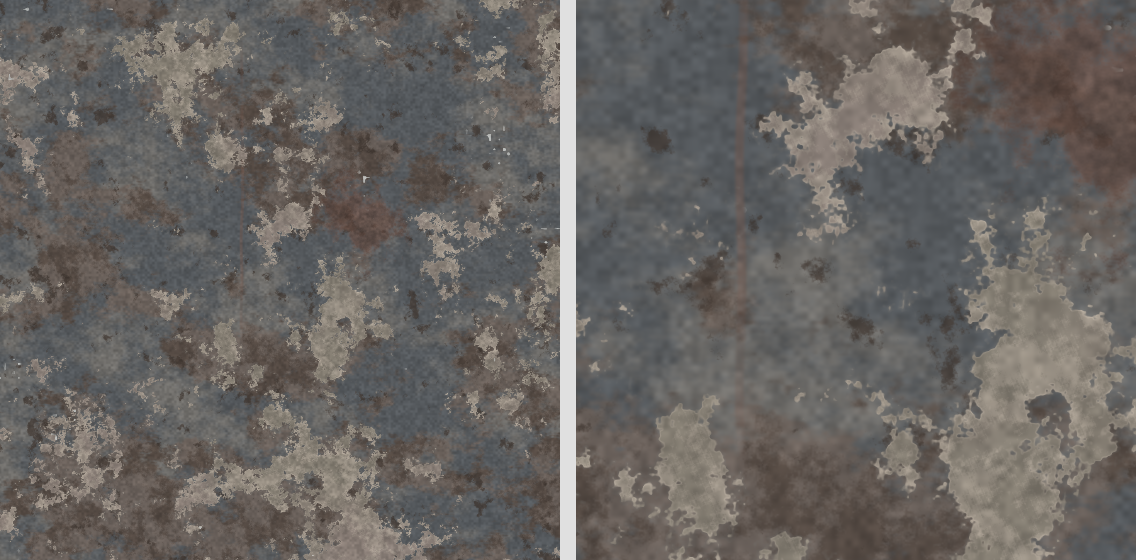
Left: the whole. Right: its middle third, enlarged.
A three.js fragment shader for this texture:

```glsl
varying vec2 vUv;

const vec3 PAINT = vec3(0.345, 0.362, 0.378);
const vec3 PAINT_WORN = vec3(0.440, 0.432, 0.418);
const vec3 RUST = vec3(0.420, 0.378, 0.352);
const vec3 RUST_DARK = vec3(0.325, 0.278, 0.248);
const vec3 RUST_RED = vec3(0.400, 0.300, 0.262);
const vec3 FLAKE_PINK = vec3(0.535, 0.490, 0.462);
const vec3 FLAKE_OLIVE = vec3(0.510, 0.485, 0.440);
const vec3 FLAKE_PALE = vec3(0.665, 0.625, 0.575);
const vec3 CHIP = vec3(0.78, 0.79, 0.78);

const float FLAKE_SCALE = 15.0;
const float FLAKE_GAIN = 0.74;
const float FLAKE_LEVEL = 0.605;
const float FLAKE_EDGE = 0.020;
const float PATCH_SCALE = 5.0;
const float PATCH_WEIGHT = 0.60;
const float RUST_LEVEL = 0.525;
const float RUST_EDGE = 0.07;
const float GRAIN_SCALE = 230.0;
const float GRAIN_STRENGTH = 0.20;
const vec2 STAIN_CENTER = vec2(0.65, 0.61);
const float STAIN_RADIUS = 0.075;
const float SEAM_X = 0.433;
const float SEAM_WIDTH = 0.004;

float hash(vec2 p) {
  return fract(sin(dot(p, vec2(127.1, 311.7))) * 43758.5453);
}

float noise(vec2 p) {
  vec2 cell = floor(p);
  vec2 f = fract(p);
  f = f * f * (3.0 - 2.0 * f);
  float low = mix(hash(cell), hash(cell + vec2(1.0, 0.0)), f.x);
  float high = mix(hash(cell + vec2(0.0, 1.0)), hash(cell + vec2(1.0)), f.x);
  return mix(low, high, f.y);
}

// Rotated octaves, normalised to 0..1
float fbm(vec2 p, float gain) {
  mat2 turn = mat2(0.8, 0.6, -0.6, 0.8);
  float sum = 0.0;
  float total = 0.0;
  float amp = 1.0;
  for (int i = 0; i < 6; i++) {
    sum += amp * noise(p);
    total += amp;
    amp *= gain;
    p = turn * p * 2.03 + 17.3;
  }
  return sum / total;
}

// Height of the pale coat: broad patches broken by ragged detail
float flakeHeight(vec2 uv) {
  float patches = fbm(uv * PATCH_SCALE + 23.4, 0.5) - 0.5;
  float ragged = fbm(uv * FLAKE_SCALE + 31.0, FLAKE_GAIN);
  return ragged + PATCH_WEIGHT * patches;
}

vec3 paintedMetal(vec2 uv) {
  // Blue-grey paint, cloudy and worn
  float cloud = fbm(uv * vec2(9.0, 12.0) + 52.0, 0.68);
  vec3 color = mix(PAINT * 0.96, PAINT_WORN, smoothstep(0.42, 0.72, cloud));

  // Brown rust, heavier towards the bottom
  float rustField = fbm(uv * vec2(8.0, 11.0) + 83.0, 0.72);
  rustField += 0.12 * (0.45 - uv.y);
  float rust = smoothstep(RUST_LEVEL - RUST_EDGE, RUST_LEVEL + RUST_EDGE, rustField);
  float tone = fbm(uv * 24.0 + 11.0, 0.72);
  vec3 rustColor = mix(RUST_DARK, RUST, smoothstep(0.36, 0.58, tone));
  color = mix(color, rustColor, rust * 0.9);

  // Small dark rust spots
  float spots = smoothstep(0.63, 0.74, fbm(uv * 34.0 + 140.0, 0.6));
  return mix(color, RUST_DARK * 0.78, spots * 0.75);
}

vec3 addStains(vec3 color, vec2 uv) {
  // Reddish round stain with a ragged outline
  float ragged = fbm(uv * 26.0 + 67.0, 0.72) - 0.5;
  float dist = length(uv - STAIN_CENTER) + 0.20 * ragged;
  float stain = 1.0 - smoothstep(STAIN_RADIUS * 0.5, STAIN_RADIUS * 1.2, dist);
  color = mix(color, RUST_RED * (1.0 + 0.9 * ragged), stain * 0.7);

  // Thin vertical rust seam
  float offset = abs(uv.x - SEAM_X + 0.006 * (noise(uv * 14.0) - 0.5));
  float seam = 1.0 - smoothstep(SEAM_WIDTH * 0.3, SEAM_WIDTH, offset);
  seam *= smoothstep(0.36, 0.48, uv.y) * (1.0 - smoothstep(0.82, 0.96, uv.y));
  return mix(color, RUST_RED * 1.12, seam * 0.6 * noise(uv * vec2(8.0, 24.0)));
}

vec3 flakeColor(vec2 uv, float depth) {
  // Pink and olive interiors with a paler broken rim
  float hue = smoothstep(0.40, 0.60, fbm(uv * 4.0 + 205.0, 0.5));
  vec3 color = mix(FLAKE_PINK, FLAKE_OLIVE, hue);
  float rim = 1.0 - smoothstep(0.01, 0.06, depth);
  float mottle = smoothstep(0.42, 0.62, fbm(uv * 42.0 + 260.0, 0.7));
  return mix(color, FLAKE_PALE, clamp(0.4 * rim + 0.6 * mottle, 0.0, 1.0));
}

void main() {
  vec3 color = addStains(paintedMetal(vUv), vUv);

  // Pale flakes fringed by thinly worn paint
  float depth = flakeHeight(vUv) - FLAKE_LEVEL;
  depth -= 0.12 * (1.0 - smoothstep(0.04, 0.14, length(vUv - STAIN_CENTER)));
  float fringe = smoothstep(-0.07, -0.01, depth);
  float flake = smoothstep(-FLAKE_EDGE, FLAKE_EDGE, depth);
  color = mix(color, PAINT_WORN, fringe * 0.3);
  color = mix(color, flakeColor(vUv, depth), flake * 0.94);

  // Rare bright chips and fine surface grain
  float chips = smoothstep(0.86, 0.92, noise(vUv * 120.0 + 9.0));
  chips *= smoothstep(0.66, 0.74, fbm(vUv * 9.0 + 310.0, 0.5));
  color = mix(color, CHIP, chips * 0.8);
  float grain = noise(vUv * GRAIN_SCALE) + 0.6 * noise(vUv * GRAIN_SCALE * 0.43 + 5.0);
  color *= 1.0 + GRAIN_STRENGTH * (grain - 0.8);

  gl_FragColor = vec4(color, 1.0);
}
```
